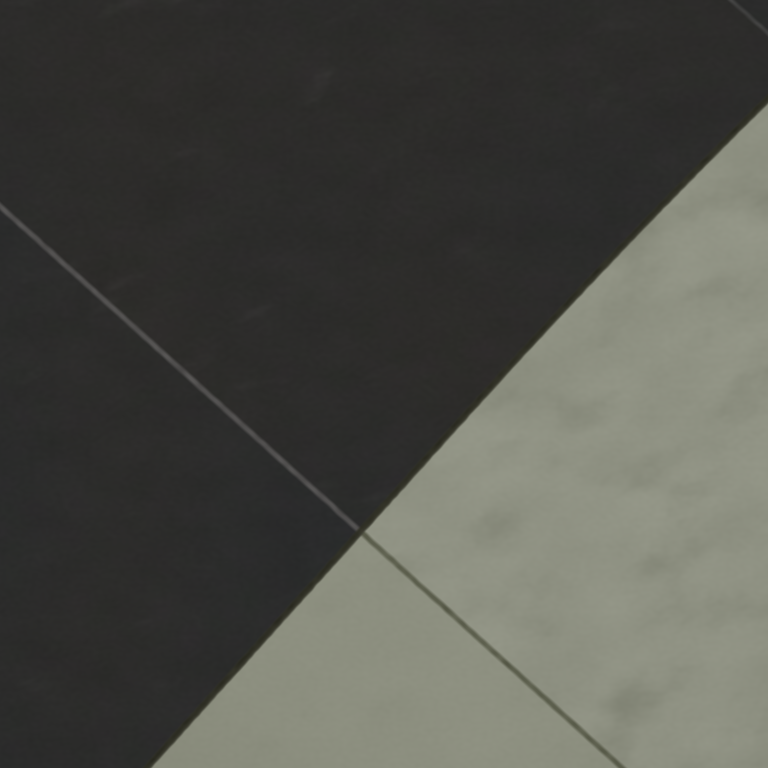
This texture is drawn by a WebGL 1 fragment shader. Its source:

```glsl
precision highp float;
uniform vec2 u_resolution;

vec2 hashGradient(vec2 cell) {
  vec2 h = vec2(dot(cell, vec2(127.1, 311.7)), dot(cell, vec2(269.5, 183.3)));
  return 2.0 * fract(sin(h) * 43758.55) - 1.0;
}

float gradientNoise(vec2 p) {
  vec2 i = floor(p), f = fract(p);
  vec2 w = f * f * f * (f * (f * 6.0 - 15.0) + 10.0);
  float a = dot(hashGradient(i), f);
  float b = dot(hashGradient(i + vec2(1.0, 0.0)), f - vec2(1.0, 0.0));
  float c = dot(hashGradient(i + vec2(0.0, 1.0)), f - vec2(0.0, 1.0));
  float d = dot(hashGradient(i + 1.0), f - 1.0);
  return mix(mix(a, b, w.x), mix(c, d, w.x), w.y);
}

float fbm(vec2 p) {
  float sum = 0.0, amplitude = 0.6;
  for (int i = 0; i < 4; i++) {
    sum += amplitude * gradientNoise(p);
    p = mat2(1.6, 1.2, -1.2, 1.6) * p + 7.3;
    amplitude *= 0.5;
  }
  return sum;
}

// Soft-edged band of the given half width around zero
float band(float d, float halfWidth, float soft) {
  return 1.0 - smoothstep(halfWidth - soft, halfWidth + soft, abs(d));
}

vec3 darkStone(vec2 uv, float column) {
  vec3 warm = vec3(0.176, 0.172, 0.164);
  vec3 cool = vec3(0.164, 0.170, 0.173);
  float coolness = 0.25 + 0.35 * column + 0.8 * gradientNoise(uv * 3.0 + 4.0);
  vec3 color = mix(warm, cool, clamp(coolness, 0.0, 1.0));
  color += 0.018 * fbm(uv * vec2(12.0, 18.0));
  // Slightly coloured mottling
  color += vec3(0.009, -0.002, 0.010) * gradientNoise(uv * vec2(26.0, 34.0) + 31.0);
  // Faint pale scuffs
  vec2 slanted = vec2(uv.x + 0.3 * uv.y, uv.y - 0.35 * uv.x);
  float scuff = smoothstep(0.15, 0.6, fbm(slanted * vec2(8.0, 20.0) + 11.0));
  return color + 0.04 * scuff;
}

vec3 lightStone(vec2 uv, float column) {
  vec3 color = mix(vec3(0.564, 0.574, 0.516), vec3(0.554, 0.564, 0.503), column);
  // Cloudy stains, fainter on alternate tiles
  vec2 slanted = vec2(uv.x + 0.2 * uv.y, uv.y - 0.25 * uv.x);
  float cloud = fbm(slanted * vec2(7.0, 10.0) + 2.0);
  float stain = smoothstep(-0.05, 0.5, fbm(slanted * vec2(8.0, 13.0) + 19.0));
  color += (0.055 * cloud - 0.050 * stain) * mix(1.0, 0.3, column);
  return color - 0.025 * smoothstep(0.35, 0.75, distance(uv, vec2(0.65, 0.45)));
}

void main() {
  vec2 uv = gl_FragCoord.xy / u_resolution;
  float soft = max(0.0026, 0.8 / min(u_resolution.x, u_resolution.y));

  // Tile axes: x along the colour boundary, y across it, slightly bowed
  vec2 p = mat2(0.670, 0.742, 0.742, -0.670) * (uv - vec2(0.4714, 0.306));
  p.y -= 0.05 * pow(max(p.x - 0.2, 0.0), 2.0);
  p += 0.0008 * vec2(gradientNoise(uv * 60.0), gradientNoise(uv * 90.0 + 50.0));

  float tileSize = 0.837;
  vec2 grid = p / tileSize;
  vec2 toLine = (grid - floor(grid + 0.5)) * tileSize;
  float column = mod(floor(grid.x), 2.0);
  float row = floor(grid.y + 0.5);
  float lightSide = smoothstep(-soft, soft, toLine.y);
  float lightness = mix(lightSide, 1.0 - lightSide, mod(row, 2.0));

  vec3 color = mix(darkStone(uv, column), lightStone(uv, column), lightness);

  // Joints between tiles of the same colour, narrower on the next course
  float nextCourse = step(0.5, grid.x);
  vec3 jointColor = mix(vec3(0.335, 0.328, 0.325), vec3(0.335, 0.345, 0.275), lightness);
  jointColor = mix(jointColor, vec3(0.265, 0.265, 0.262), nextCourse * (1.0 - lightness));
  jointColor += 0.07 * gradientNoise(uv * 70.0);
  float joint = band(toLine.x, mix(0.0033, 0.0025, nextCourse), soft);
  color = mix(color, jointColor, 0.9 * joint);

  // Olive seam on the dark side of the boundary with a broken, shadowed core
  float seam = toLine.y + 0.0030;
  color = mix(color, vec3(0.205, 0.205, 0.155), 0.85 * band(seam, 0.0040, soft));
  float shade = 0.35 + 0.8 * gradientNoise(uv * 60.0);
  color = mix(color, vec3(0.135, 0.135, 0.100), clamp(shade, 0.0, 1.0) * band(seam + 0.0015, 0.0020, 0.0018));

  // Fine grain over stone and joints alike
  color += 0.010 * gradientNoise(uv * vec2(110.0, 150.0));
  gl_FragColor = vec4(clamp(color, 0.0, 1.0), 1.0);
}
```
